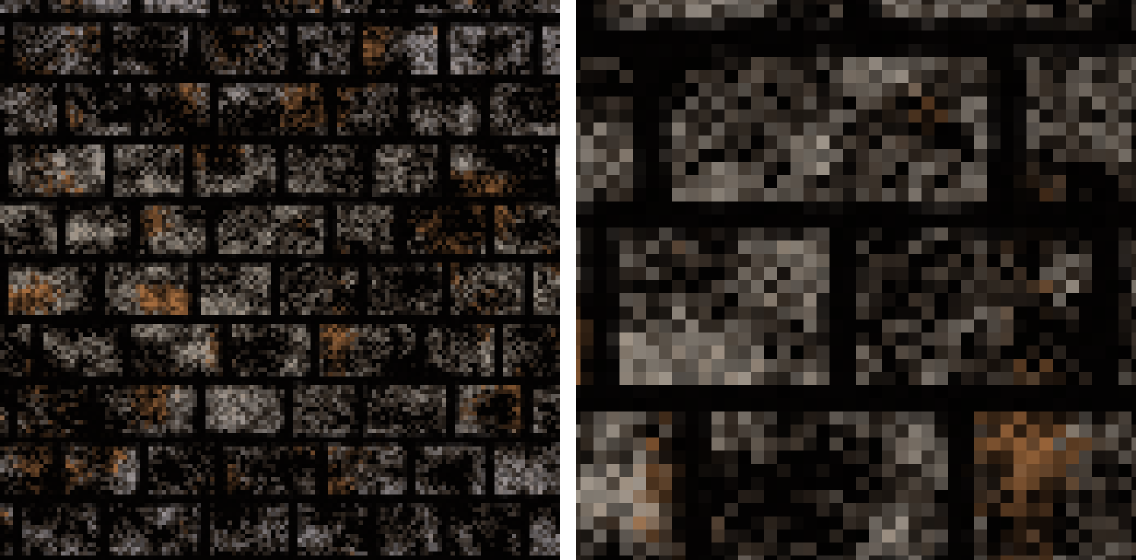
Left: the whole. Right: its middle third, enlarged.
A Shadertoy shader for this texture:

```glsl
const float GRID = 128.0;            // coarse grains across the canvas
const vec2 BRICKS = vec2(6.4, 9.32); // bricks across and down
const vec2 JOINT = vec2(0.0095, 0.0088); // half width of the mortar
const vec3 MORTAR = vec3(0.014, 0.009, 0.008);
const vec3 BROWN = vec3(1.0, 0.82, 0.65);
const vec3 WARM_GREY = vec3(1.0, 0.95, 0.88);
const vec3 COOL_GREY = vec3(0.96, 0.93, 0.95);
const vec3 RUST = vec3(1.05, 0.64, 0.30);

float hash(vec2 p) {
    return fract(sin(dot(p, vec2(127.1, 311.7))) * 43758.5453);
}

float noise(vec2 p) {
    vec2 i = floor(p);
    vec2 f = fract(p);
    f = f * f * (3.0 - 2.0 * f);
    float low = mix(hash(i), hash(i + vec2(1.0, 0.0)), f.x);
    float high = mix(hash(i + vec2(0.0, 1.0)), hash(i + 1.0), f.x);
    return mix(low, high, f.y);
}

// Upright joint number k of a row, shifted at random
float jointAt(float k, float row) {
    return k + 0.4 * (hash(vec2(k, row) + 3.7) - 0.5);
}

// Brick id in xy, distance to the nearest upright and level joint in zw
vec4 brickCell(vec2 uv) {
    float row = floor(uv.y * BRICKS.y);
    float stagger = mix(0.17, 0.62, mod(row, 2.0));
    float u = uv.x * BRICKS.x - stagger;
    float k = floor(u);
    k -= 1.0 - step(jointAt(k, row), u);
    k += step(jointAt(k + 1.0, row), u);
    float side = min(u - jointAt(k, row), jointAt(k + 1.0, row) - u);
    float v = fract(uv.y * BRICKS.y);
    return vec4(k, row, side / BRICKS.x, min(v, 1.0 - v) / BRICKS.y);
}

// Brightness of the worn brick face
float faceTone(vec2 uv, vec2 id, float grain) {
    float patches = mix(noise(uv * vec2(17.0, 24.0) + 11.0), noise(uv * 48.0), 0.4);
    float vein = noise(uv * vec2(24.0, 30.0) + uv.yx * 9.0 + id * 5.3);
    float crack = 1.0 - smoothstep(0.0, 0.09, abs(vein - 0.5));
    float soot = 1.0 - smoothstep(0.1, 0.48, uv.y);
    return 0.215 + 0.85 * (patches - 0.5) + 0.38 * (grain - 0.5)
         + 0.12 * (hash(id + 8.1) - 0.5) - 0.16 * crack - 0.06 * soot;
}

// Hue of the brick, with scattered rusty stains
vec3 faceTint(vec2 uv, vec2 id, vec2 texel, float tone) {
    vec3 grey = mix(WARM_GREY, COOL_GREY, smoothstep(0.1, 0.45, abs(uv.y - 0.5)));
    float clean = smoothstep(0.05, 0.4, tone) + 0.5 * (hash(texel + 41.0) - 0.5);
    vec3 tint = mix(BROWN, grey, clamp(clean, 0.0, 1.0));
    float stain = noise(uv * 15.0 + 31.0) + 0.3 * (hash(id + 2.4) - 0.5)
                + 0.25 * (hash(texel + 73.0) - 0.5);
    return mix(tint, RUST, 0.85 * smoothstep(0.72, 0.86, stain));
}

vec3 wall(vec2 uv) {
    vec2 texel = floor(uv * GRID);
    vec2 p = (texel + 0.5) / GRID;
    vec4 cell = brickCell(p);
    float grain = hash(texel);

    // Chipped outline of the brick
    vec2 inset = cell.zw - JOINT;
    float edge = min(inset.x, inset.y) - 0.005 * (noise(p * 60.0 + 5.0) - 0.5);
    float mask = smoothstep(-0.003, 0.004, edge);

    float tone = faceTone(p, cell.xy, grain);
    vec3 tint = faceTint(p, cell.xy, texel, tone);
    vec3 face = tint * clamp(tone, 0.0, 0.6) * mask;
    return MORTAR * (0.6 + 0.8 * grain) + face;
}

void mainImage(out vec4 fragColor, in vec2 fragCoord) {
    // Average four samples to smooth the edges of the grains
    vec3 color = vec3(0.0);
    for (int i = 0; i < 4; i++) {
        vec2 offset = vec2(i % 2, i / 2) * 0.5 - 0.25;
        color += wall((fragCoord + offset) / iResolution.xy);
    }
    fragColor = vec4(color / 4.0, 1.0);
}
```
